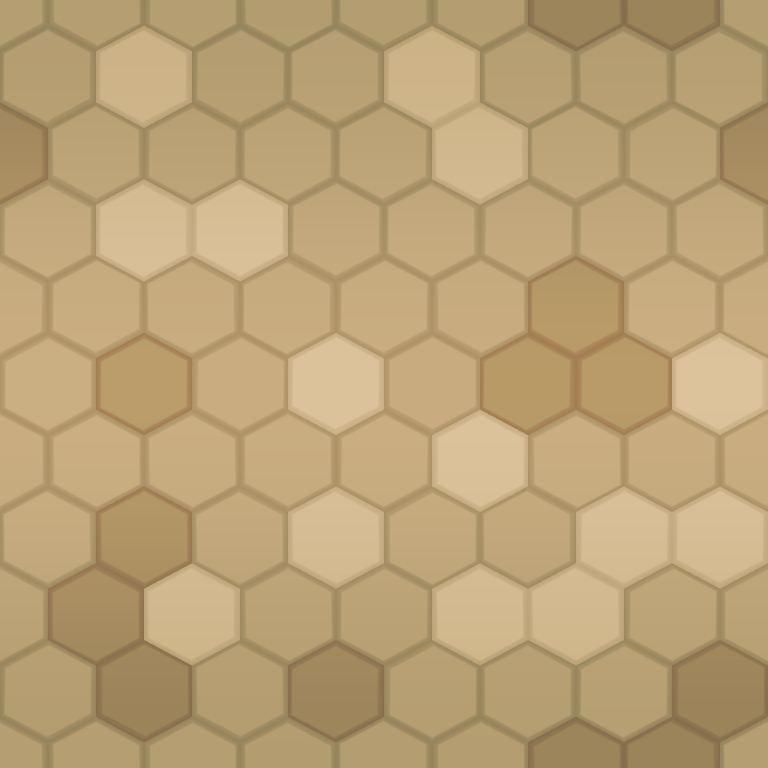
Reproduce this pattern procedurally as a Shadertoy shader.

```glsl
const vec2 REPEATS = vec2(8.0, 10.0);   // cells across, rows down
const float DARK_SHARE = 0.15;
const float LIGHT_SHARE = 0.115;
const float INSET = 0.052;              // rim width, in cell widths
const float CORE = 0.024;               // half width of the joint core
const float SOFTNESS = 0.008;
const float WOBBLE = 0.022;             // unevenness of the inner faces
const float TONE_VARIATION = 0.012;
const int SAMPLES = 2;                  // per axis

// Each colour runs from the top and bottom edges (LOW) to the middle (HIGH)
const vec3 PLAIN_LOW = vec3(0.708, 0.618, 0.443);
const vec3 PLAIN_HIGH = vec3(0.790, 0.682, 0.508);
const vec3 PLAIN_RIM_LOW = vec3(0.585, 0.515, 0.360);
const vec3 PLAIN_RIM_HIGH = vec3(0.682, 0.578, 0.405);
const vec3 DARK_LOW = vec3(0.610, 0.515, 0.355);
const vec3 DARK_HIGH = vec3(0.725, 0.610, 0.410);
const vec3 DARK_RIM_LOW = vec3(0.520, 0.430, 0.300);
const vec3 DARK_RIM_HIGH = vec3(0.640, 0.490, 0.325);
const vec3 LIGHT_LOW = vec3(0.800, 0.700, 0.525);
const vec3 LIGHT_HIGH = vec3(0.860, 0.762, 0.610);
const vec3 LIGHT_RIM_LOW = vec3(0.715, 0.620, 0.450);
const vec3 LIGHT_RIM_HIGH = vec3(0.790, 0.685, 0.525);

const float TAU = 6.2831853;
const float ROW_STEP = 0.8660254;
const vec2 LATTICE = vec2(1.0, 2.0 * ROW_STEP);

float hash(vec2 p) {
    return fract(sin(dot(p, vec2(127.1, 311.7))) * 43758.5453);
}

// Distance inward from the border of a unit-width hexagon
float hexInside(vec2 p) {
    p = abs(p);
    return 0.5 - max(p.x, dot(p, vec2(0.5, ROW_STEP)));
}

// Offset from the nearest cell centre; id is its wrapped column and row
vec2 hexCell(vec2 p, out vec2 id) {
    vec2 evenId = floor(p / LATTICE + 0.5);
    vec2 oddId = floor(p / LATTICE);
    vec2 evenPos = p - evenId * LATTICE;
    vec2 oddPos = p - (oddId + 0.5) * LATTICE;
    bool isEven = dot(evenPos, evenPos) < dot(oddPos, oddPos);
    id = isEven ? evenId * vec2(1.0, 2.0) : oddId * vec2(1.0, 2.0) + vec2(0.0, 1.0);
    id = mod(id, REPEATS);
    return isEven ? evenPos : oddPos;
}

vec3 honeycomb(vec2 uv, float pixel) {
    vec2 id;
    vec2 p = hexCell(uv * REPEATS * vec2(1.0, ROW_STEP), id);
    float glow = 0.5 - 0.5 * cos(TAU * uv.y);

    // Cell kind
    float kind = hash(id + 3.0);
    vec3 face = mix(PLAIN_LOW, PLAIN_HIGH, glow);
    vec3 rim = mix(PLAIN_RIM_LOW, PLAIN_RIM_HIGH, glow);
    if (kind < DARK_SHARE) {
        face = mix(DARK_LOW, DARK_HIGH, glow);
        rim = mix(DARK_RIM_LOW, DARK_RIM_HIGH, glow);
    } else if (kind > 1.0 - LIGHT_SHARE) {
        face = mix(LIGHT_LOW, LIGHT_HIGH, glow);
        rim = mix(LIGHT_RIM_LOW, LIGHT_RIM_HIGH, glow);
    }
    face += TONE_VARIATION * (hash(id + 17.3) - 0.5);

    // Slightly shifted and sheared inner face
    vec2 shift = vec2(hash(id + 31.7), hash(id + 47.1)) - 0.5;
    vec2 shear = vec2(hash(id + 59.9), hash(id + 71.3)) - 0.5;
    vec2 facePos = p + WOBBLE * (shift + 1.5 * shear * p.yx);

    // Joint core, bevel and face
    float soft = SOFTNESS + pixel;
    vec3 bevel = mix(rim, face, 0.38);
    vec3 color = mix(rim, bevel, smoothstep(CORE - 2.0 * soft, CORE + 2.0 * soft, hexInside(p)));
    return mix(color, face, smoothstep(INSET - soft, INSET + soft, hexInside(facePos)));
}

void mainImage(out vec4 fragColor, in vec2 fragCoord) {
    float pixel = 0.5 * REPEATS.x / iResolution.x;
    vec3 color = vec3(0.0);
    for (int j = 0; j < SAMPLES; j++) {
        for (int i = 0; i < SAMPLES; i++) {
            vec2 offset = (vec2(i, j) + 0.5) / float(SAMPLES) - 0.5;
            color += honeycomb((fragCoord + offset) / iResolution.xy, pixel);
        }
    }
    fragColor = vec4(color / float(SAMPLES * SAMPLES), 1.0);
}
```
